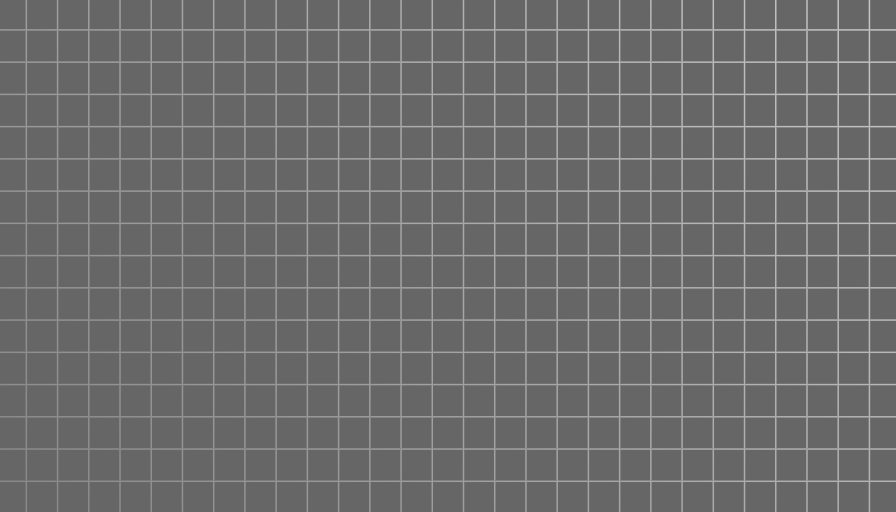
Reproduce this pattern procedurally as a Shadertoy shader.

```glsl
#define GROUND 0.40
#define CELL vec2(0.03485, 0.06297)       // pitch, as a share of the canvas
#define FIRST_LINE vec2(0.0294, 0.0600)   // lowest left crossing
#define LINE_WIDTH 0.0029                 // in canvas heights
#define LINE_DIM 0.53                     // line grey at the lower left
#define GAIN_RIGHT 0.17
#define GAIN_UP 0.08

// Distance to the nearest line on each axis, in canvas heights
vec2 gridDistance(vec2 uv, vec2 canvas) {
    vec2 cell = (uv - FIRST_LINE) / CELL;
    return abs(fract(cell + 0.5) - 0.5) * CELL * canvas;
}

// Share of a pixel footprint that a line covers
vec2 lineCoverage(vec2 dist, float pixel) {
    float halfLine = 0.5 * LINE_WIDTH;
    vec2 nearEdge = max(dist - 0.5 * pixel, vec2(-halfLine));
    vec2 farEdge = min(dist + 0.5 * pixel, vec2(halfLine));
    return clamp((farEdge - nearEdge) / pixel, 0.0, 1.0);
}

void mainImage(out vec4 fragColor, in vec2 fragCoord) {
    vec2 uv = fragCoord / iResolution.xy;
    vec2 canvas = iResolution.xy / iResolution.y;
    vec2 coverage = lineCoverage(gridDistance(uv, canvas), 1.0 / iResolution.y);

    // Lines brighten toward the upper right
    float lineGrey = LINE_DIM + dot(uv, vec2(GAIN_RIGHT, GAIN_UP));
    float grey = mix(GROUND, lineGrey, max(coverage.x, coverage.y));
    fragColor = vec4(vec3(grey), 1.0);
}
```
